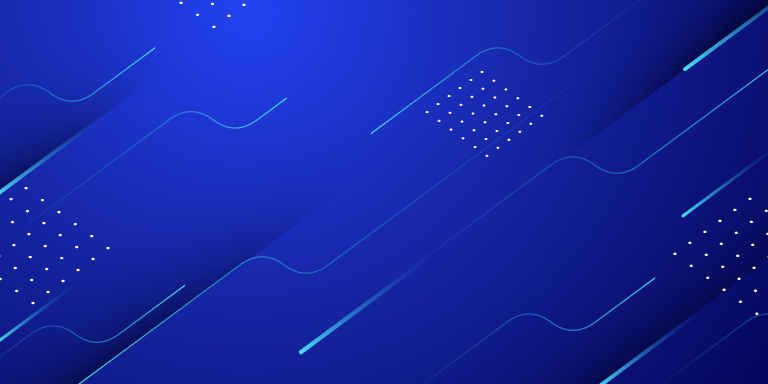
A Shadertoy shader for this background:

```glsl
// Deep blue backdrop with diagonal folds: a radial gradient, soft shadows along
// slanted edges, thin lines with an S-bend, tapering streaks and dot lattices.
// All positions are in canvas heights, with the origin at the lower left.

#define SLOPE 0.74          // rise over run shared by every diagonal
#define BEND 0.115          // half width of the S-bend in a line
#define LINE_HALF 0.0016    // half thickness of the thin lines
#define SHADOW_DEPTH 0.075  // falloff distance of the shadows
#define DOT_RADIUS 0.0036
#define GLOW_CENTER vec2(0.65, 0.97)

const vec3 BRIGHT = vec3(0.14, 0.26, 0.95);
const vec3 MIDDLE = vec3(0.085, 0.145, 0.64);
const vec3 DEEP   = vec3(0.02, 0.03, 0.37);
const vec3 NIGHT  = vec3(0.01, 0.02, 0.20);
const vec3 AZURE  = vec3(0.13, 0.50, 0.85);
const vec3 CYAN   = vec3(0.28, 0.86, 0.98);

// Edge start x, y; signed run over which it fades; strength
const vec4 SHADOWS[4] = vec4[4](
    vec4(0.21, 0.0, 0.75, 0.75), vec4(2.0, 0.98, -0.62, 0.95),
    vec4(0.0, 0.5, 0.45, 0.65), vec4(1.56, 0.0, 0.85, 0.65));

// Bend centre x, y; x of the bright end; x of the faded end
const vec4 WAVES[8] = vec4[8](
    vec4(0.130, 0.758, 0.404, -0.20), vec4(0.555, 0.688, 0.747, 0.0),
    vec4(1.354, 0.854, 0.966, 1.75), vec4(0.740, 0.310, 0.20, 1.62),
    vec4(1.549, 0.570, 2.10, 0.95), vec4(0.195, 0.130, 0.482, -0.15),
    vec4(1.435, 0.161, 1.706, 1.02), vec4(2.057, 0.161, 2.35, 1.68));

// Head x, y; horizontal run of the tail; half thickness
const vec4 STREAKS[6] = vec4[6](
    vec4(0.784, 0.083, 0.36, 0.0055), vec4(1.784, 0.820, 0.45, 0.005),
    vec4(1.779, 0.438, 0.26, 0.004), vec4(-0.01, 0.492, 0.30, 0.005),
    vec4(-0.01, 0.107, 0.22, 0.004), vec4(1.555, -0.01, 0.28, 0.005));

// Top corner x, y; scale of the lattice
const vec3 LATTICES[4] = vec3[4](
    vec3(1.255, 0.8125, 0.73), vec3(0.068, 0.510, 1.0),
    vec3(1.953, 0.482, 1.0), vec3(0.539, 1.229, 1.0));

float coverage(float dist, float pixel) {
    return clamp(0.5 - dist / pixel, 0.0, 1.0);
}

vec3 backdrop(vec2 p) {
    float d = length(p - GLOW_CENTER);
    vec3 col = mix(BRIGHT, MIDDLE, clamp(d / 0.78, 0.0, 1.0));
    return mix(col, DEEP, clamp((d - 0.78) / 0.85, 0.0, 1.0));
}

float shadow(vec2 p, vec4 s, float pixel) {
    vec2 q = p - s.xy;
    float above = dot(q, normalize(vec2(-SLOPE, 1.0)));
    float along = 1.0 - smoothstep(0.0, 1.0, q.x / s.z);
    return s.w * along * exp(-max(above, 0.0) / SHADOW_DEPTH) * coverage(-above, pixel);
}

// Distance to a diagonal joined through two parabolic arcs
float waveDistance(vec2 q) {
    float a = abs(q.x);
    float h = SLOPE * (q.x - sign(q.x) * BEND);
    float grade = SLOPE;
    if (a < BEND) {
        h = -SLOPE * q.x * (1.0 - a / BEND);
        grade = SLOPE * (2.0 * a / BEND - 1.0);
    }
    return abs(q.y - h) / sqrt(1.0 + grade * grade);
}

// Six by six lattice of slightly flattened dots
float dots(vec2 p, vec3 l, float pixel) {
    mat2 steps = mat2(0.0427, -0.0312, -0.0391, -0.0286) * l.z;
    vec2 q = p - l.xy;
    vec2 cell = clamp(round(inverse(steps) * q), 0.0, 5.0);
    vec2 offset = (q - steps * cell) * vec2(0.88, 1.12);
    return coverage(length(offset) - DOT_RADIUS * mix(0.55, 1.0, l.z), pixel);
}

void mainImage(out vec4 fragColor, in vec2 fragCoord) {
    vec2 p = fragCoord / iResolution.y;
    float pixel = 1.0 / iResolution.y;
    vec3 col = backdrop(p);

    // Folds
    for (int i = 0; i < 4; i++) col = mix(col, NIGHT, shadow(p, SHADOWS[i], pixel));

    // Thin bent lines, fading toward one end
    for (int i = 0; i < 8; i++) {
        vec4 w = WAVES[i];
        float t = (p.x - w.w) / (w.z - w.w);
        float ends = coverage((t - 1.0) * abs(w.z - w.w), pixel);
        t = clamp(t, 0.0, 1.0);
        float ink = coverage(waveDistance(p - w.xy) - LINE_HALF, pixel);
        col = mix(col, mix(AZURE, CYAN, t * t), ink * ends * t);
    }

    // Thick streaks with a rounded head
    for (int i = 0; i < 6; i++) {
        vec4 s = STREAKS[i];
        vec2 q = p - s.xy, tail = s.z * vec2(1.0, SLOPE);
        float t = clamp(dot(q, tail) / dot(tail, tail), 0.0, 1.0);
        float ink = coverage(length(q - tail * t) - s.w, pixel);
        col = mix(col, mix(CYAN, AZURE, t), ink * pow(1.0 - t, 1.4));
    }

    // Dot lattices
    for (int i = 0; i < 4; i++) col = mix(col, vec3(1.0), dots(p, LATTICES[i], pixel));

    fragColor = vec4(col, 1.0);
}
```
